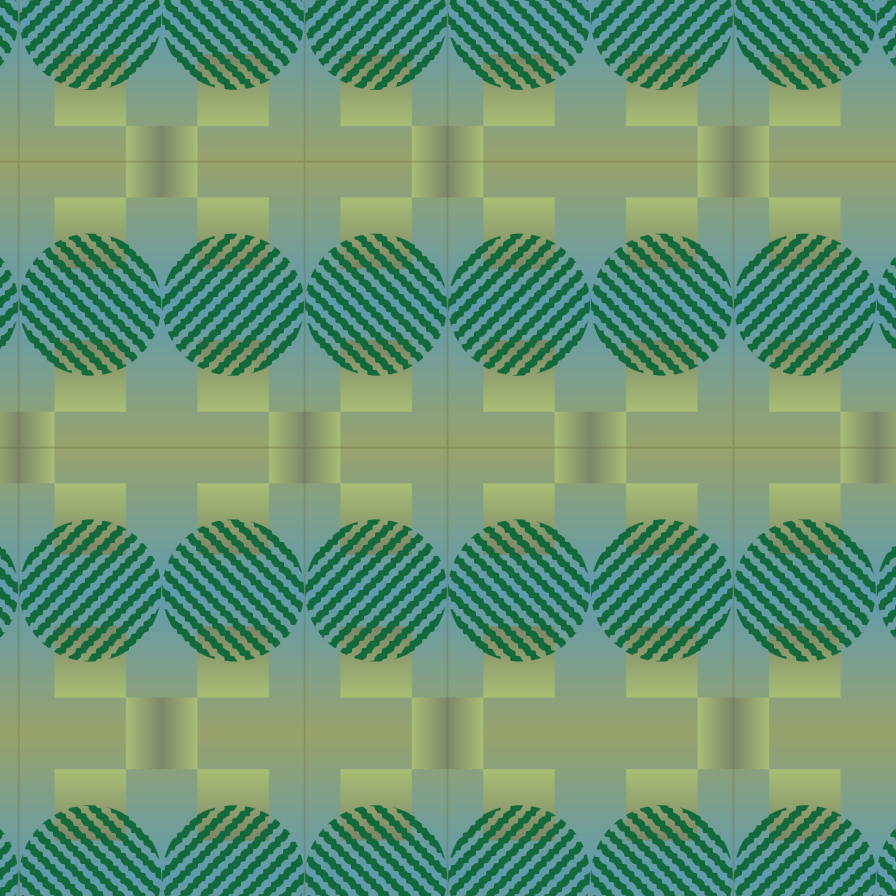
Give the GLSL for this pattern, as a three.js fragment shader.

```glsl
// Rows of touching striped discs over blue-to-olive bands, with shaded squares between.
// Mirrored cells are folded with floor and mod; stripes alternate in slant like a
// checkerboard, and layered sines roughen their edges. Hairline seams lie on top.
varying vec2 vUv;

const float CELL = 0.1595;              // disc spacing, in canvas widths
const vec2 CENTER = vec2(0.4995, 0.5005);
const float SOFT = 0.012;               // edge smoothing, in cells
const float RADIUS = 0.497;
const float HALF_SQUARE = 0.25;
const float STRIPES = 7.0;              // stripes per cell along an axis
const float STRIPE_FILL = 0.52;
const float WOBBLE = 0.008;
const float SEAM_WIDTH = 0.009;
const float SEAM_ALPHA = 0.55;

const vec3 BLUE = vec3(0.37, 0.61, 0.69);
const vec3 OLIVE = vec3(0.60, 0.635, 0.42);
const vec3 LIME = vec3(0.66, 0.745, 0.46);
const vec3 UMBER = vec3(0.485, 0.525, 0.41);
const vec3 GREEN = vec3(0.07, 0.41, 0.23);
const vec3 SEAM = vec3(0.43, 0.44, 0.27);

// Coverage of a shape from its signed distance, negative inside
float cover(float d) {
  return 1.0 - smoothstep(-0.5 * SOFT, 0.5 * SOFT, d);
}

float boxDistance(vec2 p, float halfSize) {
  vec2 d = abs(p) - halfSize;
  return max(d.x, d.y);
}

// Slanted stripes with ragged edges; slant is +1 or -1
float stripes(vec2 q, float slant) {
  float across = q.x + slant * q.y;
  float along = q.x - slant * q.y;
  float phase = 2.3 * floor(across * STRIPES);
  across += WOBBLE * (sin(68.0 * along + phase) + 0.5 * sin(113.0 * along - phase));
  float offset = abs(fract(across * STRIPES) - 0.5);
  return cover((offset - 0.5 * STRIPE_FILL) / (STRIPES * sqrt(2.0)));
}

// Thin line, widened to the smoothing width with its weight kept
float hairline(float d) {
  return clamp(1.0 - abs(d) / SOFT, 0.0, 1.0) * SEAM_WIDTH / SOFT;
}

void main() {
  vec2 p = (vUv - CENTER) / CELL;
  vec2 disc = floor(vec2(p.x, 0.5 * p.y));
  vec2 q = vec2(fract(p.x) - 0.5, mod(p.y, 2.0) - 1.0);

  // Horizontal bands: blue through the discs, olive between rows
  vec3 color = mix(BLUE, OLIVE, abs(q.y));

  // Squares above and below each disc, brightest away from it
  vec2 s = vec2(q.x, abs(q.y) - 0.5);
  float shade = clamp(s.y / (2.0 * HALF_SQUARE) + 0.5, 0.0, 1.0);
  color = mix(color, mix(UMBER, LIME, shade), cover(boxDistance(s, HALF_SQUARE)));

  // Squares between rows, staggered, with a dark middle
  float band = floor(0.5 * p.y + 0.5);
  vec2 m = vec2(mod(p.x + band, 2.0) - 1.0, p.y - 2.0 * band);
  shade = clamp(abs(m.x) / HALF_SQUARE, 0.0, 1.0);
  color = mix(color, mix(UMBER, LIME, shade), cover(boxDistance(m, HALF_SQUARE)));

  // Striped discs
  float slant = 2.0 * mod(disc.x + disc.y, 2.0) - 1.0;
  float ink = cover(length(q) - RADIUS) * stripes(q, slant);
  color = mix(color, GREEN, ink);

  // Seams on every second grid line; the left half is shifted by one
  vec2 grid = floor(p + 0.5);
  float shifted = 1.0 - step(0.0, grid.x);
  float seamX = 1.0 - mod(grid.x + shifted, 2.0);
  float seamY = (1.0 - mod(grid.y, 2.0)) * step(0.0, grid.y);
  float seam = max(seamX * hairline(p.x - grid.x), seamY * hairline(p.y - grid.y));
  color = mix(color, SEAM, seam * SEAM_ALPHA);

  gl_FragColor = vec4(color, 1.0);
}
```
